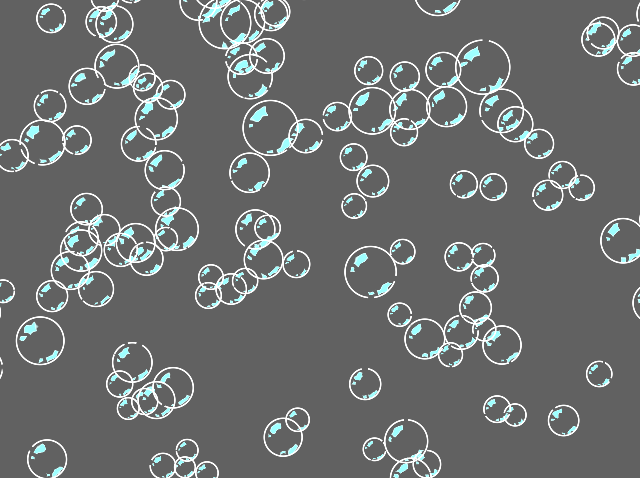
Write a WebGL 2 fragment shader that draws this pattern.

```glsl
#version 300 es
precision highp float;

uniform vec2 u_resolution;
out vec4 fragColor;

// Colours
const vec3 GREY = vec3(0.38);
const vec3 RIM_WHITE = vec3(1.0);
const vec3 CYAN = vec3(0.62, 1.0, 1.0);
const vec3 PALE_CYAN = vec3(0.84, 1.0, 1.0);

// Layout, in units of the canvas height
const float CELL = 0.163;
const float CELL_JITTER = 0.85;
const float MAX_BUBBLES = 4.0;
const float RADIUS_MIN = 0.021;
const float RADIUS_MAX = 0.053;
const float RADIUS_RISE = 0.007;   // bubbles grow towards the top
const float RIM_HALF_WIDTH = 0.0017;
const float EDGE_PIXELS = 0.4;

// Highlights, in units of the bubble radius
const float GLINT_WARP = 0.16;
const float GLINT_FREQUENCY = 3.0;
const float PALE_FRINGE = 0.035;
const float RIM_GAP_LEVEL = 0.4;
const float TAU = 6.2831853;

vec3 hash3(vec3 p) {
    p = fract(p * vec3(0.1031, 0.1030, 0.0973));
    p += dot(p, p.yxz + 33.33);
    return fract((p.xxy + p.yxx) * p.zyx);
}

float gradientAt(vec2 corner, vec2 offset) {
    float angle = TAU * hash3(vec3(corner, 7.0)).x;
    return dot(vec2(cos(angle), sin(angle)), offset);
}

float gradientNoise(vec2 p) {
    vec2 i = floor(p), f = fract(p);
    vec2 u = f * f * f * (f * (f * 6.0 - 15.0) + 10.0);
    vec2 e = vec2(1.0, 0.0);
    float low = mix(gradientAt(i, f), gradientAt(i + e, f - e), u.x);
    float high = mix(gradientAt(i + e.yx, f - e.yx), gradientAt(i + 1.0, f - 1.0), u.x);
    return mix(low, high, u.y);
}

// Signed distance to a patch bent around the bubble centre
float arcPatch(vec2 q, float angle, float halfAngle, float radius, float halfWidth) {
    vec2 axis = vec2(cos(angle), sin(angle));
    float along = abs(atan(axis.x * q.y - axis.y * q.x, dot(axis, q)));
    vec2 d = vec2((along - halfAngle) * radius, abs(length(q) - radius) - halfWidth);
    return length(max(d, 0.0)) + min(max(d.x, d.y), 0.0);
}

// Broad window glint at upper left, thin reflection at lower right
float glintDistance(vec2 q, vec2 seed) {
    vec2 s = q * GLINT_FREQUENCY + seed;
    vec2 w = q + GLINT_WARP * vec2(gradientNoise(s), gradientNoise(s + 19.0));
    float d = arcPatch(w, 2.25, 0.45, 0.64, 0.16);
    d = min(d, arcPatch(w, 3.02, 0.12, 0.72, 0.09));
    d = min(d, arcPatch(w, -0.88, 0.38, 0.84, 0.11));
    return min(d, arcPatch(w, -1.55, 0.12, 0.84, 0.07));
}

float coverage(float d, float edge) {
    return 1.0 - smoothstep(-edge, edge, d);
}

float bubbleRadius(float pick, float height) {
    return mix(RADIUS_MIN, RADIUS_MAX, pow(pick, 1.5)) + RADIUS_RISE * height;
}

// Adds one bubble to the layers: x rim, y glint, z glint core
void addBubble(vec2 p, vec2 centre, float r, vec2 seed, float edge, inout vec3 layers) {
    vec2 offset = p - centre;
    float dist = length(offset);
    if (dist > r + RIM_HALF_WIDTH + edge) return;
    vec2 q = offset / r;
    float gap = gradientNoise(q / max(length(q), 0.001) * 1.8 + seed);
    float rim = coverage(abs(dist - r) - RIM_HALF_WIDTH, edge);
    rim *= 1.0 - smoothstep(RIM_GAP_LEVEL, RIM_GAP_LEVEL + 0.03, gap);
    float glint = glintDistance(q, seed);
    float inside = coverage(dist - r, edge);
    layers = max(layers, vec3(rim, inside * coverage(glint * r, edge),
                              inside * coverage((glint + PALE_FRINGE) * r, edge)));
}

void main() {
    vec2 p = gl_FragCoord.xy / u_resolution.y;
    float edge = EDGE_PIXELS / u_resolution.y;
    vec2 home = floor(p / CELL);
    vec3 layers = vec3(0.0);

    // Each cell holds a small cluster: an anchor with bubbles leaning on it
    for (int j = -2; j <= 2; j++)
    for (int i = -2; i <= 2; i++) {
        vec2 cell = home + vec2(i, j) + 40.0;
        vec3 h = hash3(vec3(cell, 1.0));
        vec2 anchor = (cell - 40.0 + 0.5 + CELL_JITTER * (h.xy - 0.5)) * CELL;
        float count = floor(h.z * (MAX_BUBBLES + 1.0));
        float anchorRadius = bubbleRadius(hash3(vec3(cell, 2.0)).x, anchor.y);
        for (float k = 0.0; k < count; k++) {
            vec3 g = hash3(vec3(cell, 3.0 + k));
            float r = k == 0.0 ? anchorRadius : bubbleRadius(g.x * 0.8, anchor.y);
            float turn = TAU * (h.x * 7.0 + k / 3.0 + 0.2 * g.y);
            float reach = k == 0.0 ? 0.0 : (anchorRadius + r) * mix(0.72, 1.12, g.z);
            vec2 centre = anchor + reach * vec2(cos(turn), sin(turn));
            addBubble(p, centre, r, cell * 3.7 + k * 11.3, edge, layers);
        }
    }

    vec3 colour = mix(GREY, PALE_CYAN, layers.y);
    colour = mix(colour, CYAN, layers.z);
    colour = mix(colour, RIM_WHITE, layers.x);
    fragColor = vec4(colour, 1.0);
}
```
